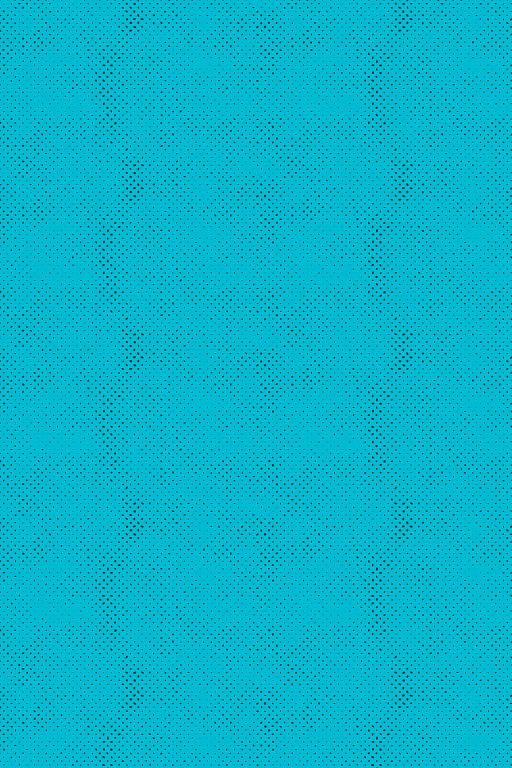
This pattern is drawn by a WebGL 1 fragment shader. Its source:

```glsl
precision highp float;
// Fine staggered halftone: dark uneven specks on flat cyan, each with a
// faint lighter rim. Speck sizes follow a wrapping tone field (noise, two
// soft bands, one wavering streak), so a tile of specks repeats.
uniform vec2 u_resolution;

#define COLUMNS 66.6
#define TILE vec2(35.0, 22.0)
#define NOISE_GRID vec2(12.0, 8.0)
#define MIN_RADIUS 0.035
#define MAX_RADIUS 0.16
#define RIM_WIDTH 0.135
#define JITTER 0.06
#define STRETCH 0.32
#define BASE_COLOR vec3(0.0, 0.73, 0.82)
#define RIM_COLOR vec3(0.0, 0.775, 0.873)
#define INK_COLOR vec3(0.11, 0.14, 0.16)

const float TAU = 6.28318;

float hash(vec2 p) {
  vec3 q = fract(vec3(p.xyx) * 0.1031);
  q += dot(q, q.yzx + 33.33);
  return fract((q.x + q.y) * q.z);
}

// Value noise that wraps over a lattice of the given period
float wrappedNoise(vec2 p, vec2 period) {
  vec2 i = floor(p);
  vec2 f = fract(p);
  f = f * f * (3.0 - 2.0 * f);
  vec2 a = mod(i, period);
  vec2 b = mod(i + 1.0, period);
  return mix(mix(hash(a), hash(vec2(b.x, a.y)), f.x),
             mix(hash(vec2(a.x, b.y)), hash(b), f.x), f.y);
}

// Darkness of the tile at uv in 0..1, measured down from its top
float tileTone(vec2 uv) {
  float patches = wrappedNoise(uv * NOISE_GRID, NOISE_GRID);
  float bands = 0.5 + 0.5 * cos(2.0 * TAU * uv.x);
  float center = 0.44 + 0.06 * cos(TAU * (uv.y - 0.05));
  float offset = (uv.x - center) / 0.045;
  return 0.46 * patches + 0.15 * bands + 0.17 * exp(-offset * offset);
}

void main() {
  float pixel = COLUMNS / u_resolution.x;
  vec2 p = vec2(gl_FragCoord.x, u_resolution.y - gl_FragCoord.y) * pixel;
  float ink = 0.0;
  float rim = 0.0;

  // Two square lattices, half a cell apart, make the stagger
  for (int k = 0; k < 2; k++) {
    float shift = 0.5 * float(k);
    vec2 q = p + shift;
    vec2 id = mod(floor(q), TILE);
    vec2 seed = id + 71.0 * float(k);
    vec2 wobble = vec2(hash(seed + 13.7), hash(seed + 29.3)) - 0.5;
    vec2 d = fract(q) - 0.5 - JITTER * wobble;

    // Speck size from the shared tone and its own chance
    vec2 uv = fract((id + 0.5 - shift) / TILE);
    float tone = clamp(tileTone(uv) + 0.42 * hash(seed + 5.1), 0.0, 1.0);
    float radius = mix(MIN_RADIUS, MAX_RADIUS, pow(tone, 1.4));

    // Slanted oval of the same area
    float angle = TAU * hash(seed + 47.9);
    vec2 axis = vec2(cos(angle), sin(angle));
    float squeeze = 1.0 + STRETCH * hash(seed + 61.3);
    vec2 oval = vec2(dot(d, axis) / squeeze,
                     dot(d, vec2(-axis.y, axis.x)) * squeeze);
    float dist = length(oval);

    // Specks under a pixel wide fade instead of vanishing
    float drawn = max(radius, 0.65 * pixel);
    float cover = clamp(0.5 + (drawn - dist) / pixel, 0.0, 1.0);
    ink = max(ink, cover * radius * radius / (drawn * drawn));
    float reach = radius + RIM_WIDTH;
    rim = max(rim, 1.0 - smoothstep(reach - 0.03, reach + 0.03, dist));
  }

  vec3 color = mix(BASE_COLOR, RIM_COLOR, rim);
  gl_FragColor = vec4(mix(color, INK_COLOR, ink), 1.0);
}
```
